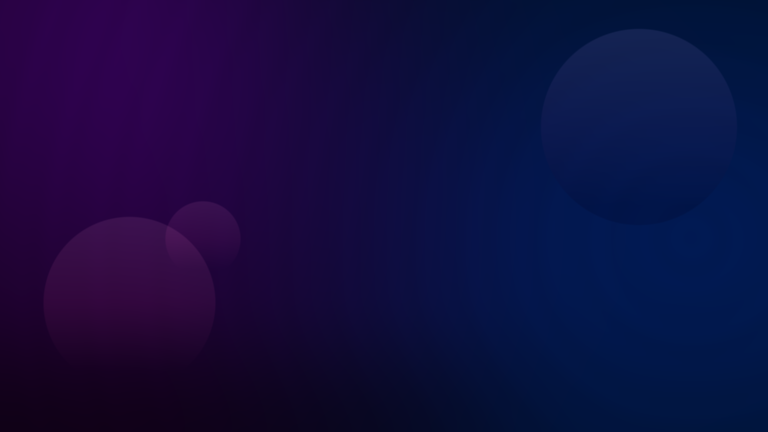
Give the GLSL for this background, as a WebGL 1 fragment shader.

```glsl
precision highp float;
// A dark violet to navy backdrop with three translucent discs.
// Soft elliptical glows are blended across the width, then each disc
// adds a vertical tint gradient. Lengths are in canvas heights.

uniform vec2 u_resolution;

const vec3 VIOLET_DARK = vec3(0.075, 0.003, 0.100);
const vec3 VIOLET_GLOW = vec3(0.180, 0.010, 0.305);
const vec3 NAVY_DARK = vec3(0.000, 0.063, 0.165);
const vec3 NAVY_GLOW = vec3(0.003, 0.100, 0.320);
const vec3 INDIGO_LIFT = vec3(0.022, -0.008, 0.032);

float glow(vec2 p, vec2 center, vec2 stretch, float falloff) {
  vec2 d = (p - center) * stretch;
  return exp(-falloff * dot(d, d));
}

// Very faint concentric waves made of two layered sines
float ripple(vec2 p, vec2 center) {
  float d = length(p - center);
  return sin(d * 65.0) + 0.5 * sin(d * 109.0 + p.y * 7.0);
}

// Tint of a disc, running from its top through its middle to its bottom
vec3 disc(vec2 p, vec2 center, float radius, float blur,
          vec3 top, vec3 middle, vec3 bottom) {
  vec2 d = p - center;
  float mask = 1.0 - smoothstep(-blur, blur, length(d) - radius);
  float h = clamp(d.y / radius, -1.0, 1.0);
  float fade = min(-h / 0.8, 1.0);
  vec3 tint = h > 0.0 ? mix(middle, top, h) : mix(middle, bottom, fade);
  return tint * mask;
}

vec3 background(vec2 p, float aspect) {
  vec2 violetCenter = vec2(0.169 * aspect, 0.88);
  vec2 navyCenter = vec2(0.90 * aspect, 0.45);
  vec3 violet = mix(VIOLET_DARK, VIOLET_GLOW,
                    glow(p, violetCenter, vec2(1.0), 2.2));
  vec3 navy = mix(NAVY_DARK, NAVY_GLOW,
                  glow(p, navyCenter, vec2(0.6, 1.0), 3.4));
  float x = p.x / aspect;
  vec3 color = mix(violet, navy, smoothstep(0.12, 0.75, x));
  color += INDIGO_LIFT * glow(p, vec2(0.48 * aspect, 0.5), vec2(1.5, 1.0), 2.5);

  // Shadow along the lower left and lower middle
  float low = 1.0 - smoothstep(0.0, 0.33, p.y);
  float left = 1.0 - smoothstep(0.45, 0.84, x);
  color *= 1.0 - 0.32 * low * left;
  return color * (1.0 + 0.011 * ripple(p, navyCenter));
}

void main() {
  vec2 p = gl_FragCoord.xy / u_resolution.y;
  float aspect = u_resolution.x / u_resolution.y;
  float blur = 0.0025;
  vec3 color = background(p, aspect);

  // Large blue disc, upper right
  color += disc(p, vec2(0.832 * aspect, 0.706), 0.227, blur,
                vec3(0.078, 0.060, 0.085), vec3(0.038, 0.012, 0.025),
                vec3(-0.002, -0.018, -0.035));
  // Large plum disc, lower left
  color += disc(p, vec2(0.1686 * aspect, 0.299), 0.199, blur,
                vec3(0.085, 0.062, 0.060), vec3(0.070, 0.022, 0.040),
                vec3(0.000));
  // Small plum disc overlapping it
  color += disc(p, vec2(0.2643 * aspect, 0.447), 0.087, blur,
                vec3(0.090, 0.055, 0.060), vec3(0.060, 0.020, 0.035),
                vec3(0.000));

  gl_FragColor = vec4(clamp(color, 0.0, 1.0), 1.0);
}
```
